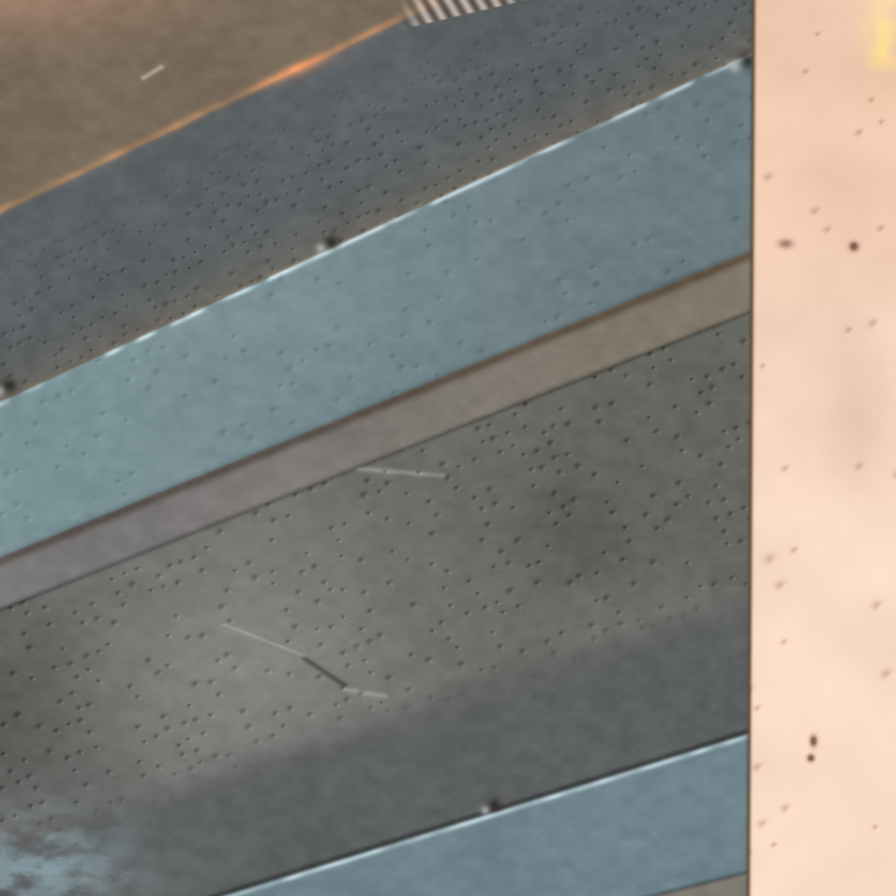
Give the GLSL for this texture, as a three.js fragment shader.

```glsl
// Weathered sloping metal slats beside a pale pink upright wall.
// Straight sloping edges stack the bands from top to bottom; value noise,
// hashed pits and short line segments add the stains, dents and scratches.
varying vec2 vUv;

float hash(vec2 p) {
  vec3 q = fract(vec3(p.xyx) * 0.1031);
  q += dot(q, q.yzx + 33.33);
  return fract((q.x + q.y) * q.z);
}

float noise(vec2 p) {
  vec2 i = floor(p), f = fract(p);
  f = f * f * (3.0 - 2.0 * f);
  return mix(mix(hash(i), hash(i + vec2(1, 0)), f.x),
             mix(hash(i + vec2(0, 1)), hash(i + vec2(1, 1)), f.x), f.y);
}

float fbm(vec2 p) {
  float sum = 0.0, amp = 0.5;
  for (int i = 0; i < 4; i++) {
    sum += amp * noise(p);
    p = p * 2.03 + 17.0;
    amp *= 0.5;
  }
  return sum;
}

// Height of p above a line given by its left end and slope
float above(vec2 p, float start, float slope) {
  return (p.y - start - slope * p.x) / sqrt(1.0 + slope * slope);
}

float cover(float d) { return smoothstep(-0.0016, 0.0016, d); }

float line(float d, float width) { return exp(-d * d / (width * width)); }

float glow(vec2 p, vec2 centre, vec2 size) {
  vec2 q = (p - centre) / size;
  return exp(-dot(q, q));
}

float scratch(vec2 p, vec2 a, vec2 b, float width) {
  vec2 ab = b - a;
  float t = clamp(dot(p - a, ab) / dot(ab, ab), 0.0, 1.0);
  return line(length(p - a - ab * t), width);
}

// Scattered slanted dents: dark core with a light lower rim
float pits(vec2 p, float scale, float density) {
  vec2 q = vec2(p.x + 0.5 * p.y, p.y - 0.45 * p.x) * scale;
  vec2 cell = floor(q);
  vec2 offset = 0.3 + 0.4 * vec2(hash(cell + 3.7), hash(cell + 9.1));
  vec2 d = fract(q) - offset;
  float size = 0.09 + 0.1 * hash(cell + 5.3);
  float present = step(1.0 - density, hash(cell));
  return present * (glow(d, vec2(0), vec2(size * 1.4, size))
                    - 0.5 * glow(d, vec2(0.12, -0.16), vec2(size)));
}

// Small bead of sealant: bright blob with a dark side
vec3 bead(vec3 col, vec2 p, vec2 c, float r) {
  col = mix(col, vec3(0.16, 0.15, 0.14), 0.8 * glow(p, c + vec2(r, 0.3 * r), vec2(r)));
  return mix(col, vec3(0.68, 0.72, 0.72), 0.8 * glow(p, c - vec2(0.5 * r), vec2(0.7 * r)));
}

vec3 slats(vec2 p) {
  float wood = above(p, 0.762, 0.479);
  float upper = above(p, 0.551, 0.4646);
  float ledge = above(p, 0.378, 0.408);
  float under = above(p, 0.320, 0.397);
  float fold = above(p, 0.052, 0.335);
  float lower = above(p, -0.077, 0.309);
  float sill = above(p, -0.182, 0.25);
  float ragged = noise(p * 55.0);

  // Lowest blue slat and its sill
  vec3 blue = mix(vec3(0.48, 0.57, 0.59), vec3(0.42, 0.48, 0.50), smoothstep(0.1, 0.85, p.x));
  vec3 col = mix(vec3(0.50, 0.49, 0.46), vec3(0.43, 0.51, 0.54), cover(sill));
  col -= 0.12 * line(sill, 0.003);

  // Stained panel with a darker fold along its base
  vec3 panel = mix(vec3(0.43, 0.43, 0.42), vec3(0.40, 0.40, 0.38), smoothstep(0.2, 0.8, p.x));
  panel += 0.08 * glow(p, vec2(0.28, 0.27), vec2(0.16, 0.14));
  panel -= 0.09 * glow(p, vec2(0.0, 0.20), vec2(0.10, 0.13));
  panel -= 0.03 * glow(p, vec2(0.62, 0.41), vec2(0.09, 0.07));
  panel += 0.035 * glow(p, vec2(0.72, 0.30), vec2(0.16, 0.045));
  panel = mix(vec3(0.365, 0.375, 0.375), panel, smoothstep(-0.025, 0.025, fold));
  float frost = glow(p, vec2(0.04, 0.03), vec2(0.10, 0.055));
  panel = mix(panel, vec3(0.52, 0.60, 0.63), frost * smoothstep(0.25, 0.7, fbm(p * vec2(35, 60))));
  panel -= 0.13 * pits(p, 55.0, 0.4) * smoothstep(-0.02, 0.04, fold);
  panel += 0.12 * scratch(p, vec2(0.40, 0.477), vec2(0.495, 0.469), 0.003);
  panel += 0.08 * scratch(p, vec2(0.25, 0.303), vec2(0.34, 0.268), 0.002);
  panel -= 0.15 * scratch(p, vec2(0.34, 0.265), vec2(0.385, 0.235), 0.003);
  panel += 0.10 * scratch(p, vec2(0.385, 0.231), vec2(0.43, 0.223), 0.003);
  col = mix(col, panel, cover(lower));
  col += 0.24 * line(lower + 0.003, 0.003) * (0.4 + ragged);
  col -= 0.12 * line(lower - 0.003, 0.003);

  // Narrow ledge, then the broad blue slat
  vec3 strip = mix(vec3(0.48, 0.47, 0.47), vec3(0.50, 0.47, 0.42), smoothstep(0.1, 0.8, p.x));
  col = mix(col, strip, cover(under));
  col -= 0.10 * line(under, 0.003);
  col = mix(col, blue - 0.07 * pits(p, 48.0, 0.25), cover(ledge));
  col -= vec3(0.13, 0.15, 0.16) * line(ledge + 0.004, 0.006);

  // Dark slat, warm towards its lower edge
  vec3 dark = mix(vec3(0.355, 0.375, 0.385), vec3(0.43, 0.41, 0.37), exp(-max(upper, 0.0) * 45.0));
  float grain = smoothstep(0.20, 0.06, upper);
  col = mix(col, dark - 0.10 * grain * pits(p, 65.0, 0.55), cover(upper));
  col += 0.30 * line(upper + 0.002, 0.003) * smoothstep(0.1, 0.8, ragged);

  // Brown board, glinting rim and frayed strip at the top
  vec3 board = mix(vec3(0.46, 0.41, 0.35), vec3(0.63, 0.50, 0.42), glow(p, vec2(0.0, 1.02), vec2(0.20, 0.06)));
  col = mix(col, board, cover(wood));
  col += vec3(0.20, 0.10, 0.03) * line(wood - 0.003, 0.005) * (0.3 + ragged);
  col += vec3(0.35, 0.12, 0.02) * glow(p, vec2(0.325, 0.928), vec2(0.05, 0.02)) * line(wood, 0.008);
  col += 0.2 * scratch(p, vec2(0.16, 0.913), vec2(0.18, 0.925), 0.003);
  float fray = cover(above(p, 0.862, 0.235)) * smoothstep(0.44, 0.48, p.x) * smoothstep(0.60, 0.56, p.x);
  float threads = 0.5 + 0.5 * cos(360.0 * (p.x + 0.6 * p.y));
  col = mix(col, mix(vec3(0.36, 0.32, 0.29), vec3(0.82, 0.75, 0.70), threads), 0.85 * fray);

  col = bead(col, p, vec2(0.362, 0.727), 0.008);
  col = bead(col, p, vec2(0.825, 0.930), 0.010);
  col = bead(col, p, vec2(0.003, 0.567), 0.008);
  return bead(col, p, vec2(0.545, 0.099), 0.007);
}

vec3 wall(vec2 p) {
  vec3 col = mix(vec3(0.94, 0.79, 0.69), vec3(0.98, 0.86, 0.78), smoothstep(0.95, 0.35, p.y));
  col += 0.07 * (fbm(p * 14.0) - 0.47);
  col -= 0.05 * glow(p, vec2(0.96, 0.53), vec2(0.04, 0.08));
  col += vec3(0.10, 0.12, -0.12) * glow(p, vec2(0.985, 0.96), vec2(0.02, 0.05)) * noise(p * 70.0);
  float spots = glow(p, vec2(0.953, 0.725), vec2(0.005)) + glow(p, vec2(0.908, 0.173), vec2(0.004, 0.006))
              + glow(p, vec2(0.905, 0.154), vec2(0.004)) + 0.6 * glow(p, vec2(0.877, 0.728), vec2(0.008, 0.005));
  spots += 0.25 * max(pits(p, 32.0, 0.12), 0.0);
  return mix(col, vec3(0.43, 0.27, 0.23), min(spots, 0.8));
}

void main() {
  vec2 p = vUv;
  float side = p.x - mix(0.835, 0.841, p.y);
  vec3 metal = slats(p) + 0.07 * (fbm(p * vec2(60, 85)) - 0.47) + 0.05 * (fbm(p * 9.0) - 0.47);
  vec3 col = mix(metal, wall(p), cover(side));
  col = mix(col, vec3(0.36, 0.28, 0.20), 0.75 * line(side, 0.0028));
  gl_FragColor = vec4(clamp(col, 0.0, 1.0), 1.0);
}
```
